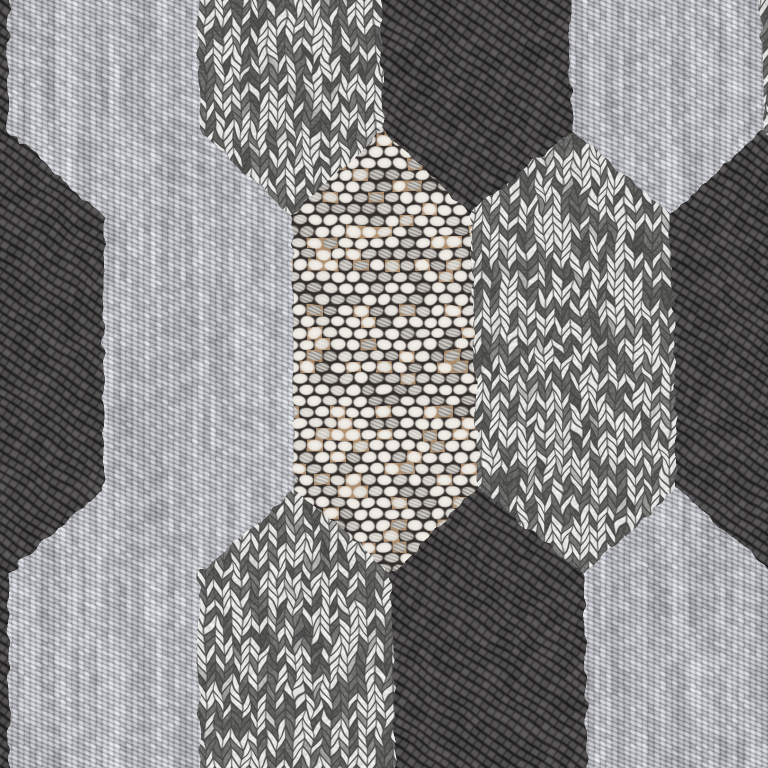
Write a three.js fragment shader that draws this pattern.

```glsl
varying vec2 vUv;

float hash(vec2 p) {
  return fract(sin(dot(p, vec2(127.1, 311.7))) * 43758.5);
}

float noise(vec2 p) {
  vec2 i = floor(p), f = fract(p);
  f = f * f * (3.0 - 2.0 * f);
  return mix(mix(hash(i), hash(i + vec2(1, 0)), f.x),
             mix(hash(i + vec2(0, 1)), hash(i + vec2(1, 1)), f.x), f.y);
}

// Pale flat weave: fine slanted stitches with vertical streaks
vec3 flatWeave(vec2 p) {
  vec2 q = p * vec2(128.0, 165.0);
  float column = floor(q.x);
  q.y += 0.5 * mod(column, 2.0) + 0.6 * fract(q.x);
  vec2 f = fract(q) - 0.5;
  float stitch = 1.0 - smoothstep(0.22, 0.62, length(f * vec2(0.85, 1.0)));
  float tone = mix(0.53, 0.81, stitch);
  tone += 0.14 * (noise(p * vec2(130.0, 9.0)) - 0.5);
  tone += 0.13 * (hash(floor(q)) - 0.5);
  return tone * vec3(0.98, 0.99, 1.02);
}

// Cream loops: staggered round pebbles, some streaked with grey
vec3 loopPile(vec2 p) {
  p += 0.004 * (vec2(noise(p * 45.0), noise(p * 45.0 + 31.0)) - 0.5);
  vec2 q = p * vec2(50.0, 68.0);
  q.x += 0.5 * mod(floor(q.y), 2.0);
  vec2 cell = floor(q), f = fract(q) - 0.5;
  float seed = hash(cell);
  float d = length(f * vec2(1.0, 0.94 + 0.15 * seed));
  float loop = 1.0 - smoothstep(0.38, 0.54, d);
  float strands = 0.5 + 0.5 * sin(dot(f, vec2(11.0, 19.0)) + 6.0 * seed);
  float grey = smoothstep(0.4, 0.95, seed) * (0.12 + 0.25 * strands);
  vec3 wool = vec3(0.95, 0.935, 0.91) * (1.0 - grey) - 0.35 * d * d;
  vec3 gap = mix(vec3(0.2, 0.18, 0.17), vec3(0.68, 0.55, 0.42),
                 step(0.8, hash(cell + 7.0)));
  return mix(gap, wool, loop);
}

// Mottled knit: V stitches in white and grey yarn
vec3 chevronKnit(vec2 p) {
  p += 0.007 * (vec2(noise(p * 50.0), noise(p * 50.0 + 17.0)) - 0.5);
  vec2 q = p * vec2(43.0, 82.0);
  float x = fract(q.x) - 0.5;
  float y = q.y - 2.6 * abs(x);
  vec2 leg = vec2(2.0 * floor(q.x) + step(0.0, x), floor(y));
  float pick = hash(leg);
  float across = abs(fract(y) - 0.5);
  float along = abs(abs(x) - 0.25) * 4.0;
  float body = (1.0 - smoothstep(0.27, 0.5, across))
             * (1.0 - 0.7 * smoothstep(0.7, 1.0, along));
  float yarn = mix(0.38 + 0.35 * pick, 0.96, smoothstep(0.42, 0.5, pick));
  yarn -= 0.12 * noise(p * 400.0);
  return mix(0.27, yarn, body) * vec3(1.0, 1.0, 0.99);
}

// Charcoal braid: beaded ridges falling to the right
vec3 darkBraid(vec2 p) {
  p += 0.003 * (noise(p * 30.0) - 0.5);
  vec2 q = vec2(dot(p, vec2(0.82, -0.57)) * 95.0,
                dot(p, vec2(0.57, 0.82)) * 88.0);
  q.x += hash(vec2(floor(q.y), 3.0));
  vec2 f = abs(fract(q) - 0.5);
  float ridge = 1.0 - smoothstep(0.18, 0.5, f.y);
  float bead = 1.0 - 0.5 * smoothstep(0.25, 0.5, f.x);
  float tone = mix(0.13, 0.33, ridge * bead);
  tone += 0.07 * (hash(floor(q)) - 0.5);
  return tone * vec3(1.01, 0.98, 0.99);
}

// Long hexagons in staggered rows, with hand-made drift and ragged seams
vec3 rug(vec2 uv) {
  vec2 p = uv;
  p.x += 0.023 * smoothstep(0.2, 0.6, uv.x) * (uv.y - 0.54);
  p.x += 0.012 * exp(-pow((uv.x - 0.62) * 12.0, 2.0));
  p += 0.007 * (vec2(noise(uv * 85.0), noise(uv * 85.0 + 9.0)) - 0.5);
  p = (p - vec2(0.011, 0.542)) / vec2(0.2475, 0.934);

  vec2 evenId = floor(p + 0.5), oddId = floor(p);
  vec2 a = abs(p - evenId), b = abs(p - oddId - 0.5);
  float evenReach = a.y * 0.934 + a.x * 0.221;
  float oddReach = b.y * 0.934 + b.x * 0.221;

  // Yarn order: every four in even rows, every three in odd rows
  if (evenReach < oddReach) {
    float k = mod(evenId.x, 4.0);
    if (k < 0.5) return darkBraid(uv);
    if (k < 1.5) return flatWeave(uv);
    if (k < 2.5) return loopPile(uv);
    return chevronKnit(uv);
  }
  float k = mod(oddId.x, 3.0);
  if (k < 0.5) return flatWeave(uv);
  if (k < 1.5) return chevronKnit(uv);
  return darkBraid(uv);
}

void main() {
  // Four samples per fragment smooth every edge
  vec2 s = 0.25 * fwidth(vUv);
  vec3 color = rug(vUv + s) + rug(vUv - s)
             + rug(vUv + vec2(s.x, -s.y)) + rug(vUv + vec2(-s.x, s.y));
  gl_FragColor = vec4(color * 0.25, 1.0);
}
```
